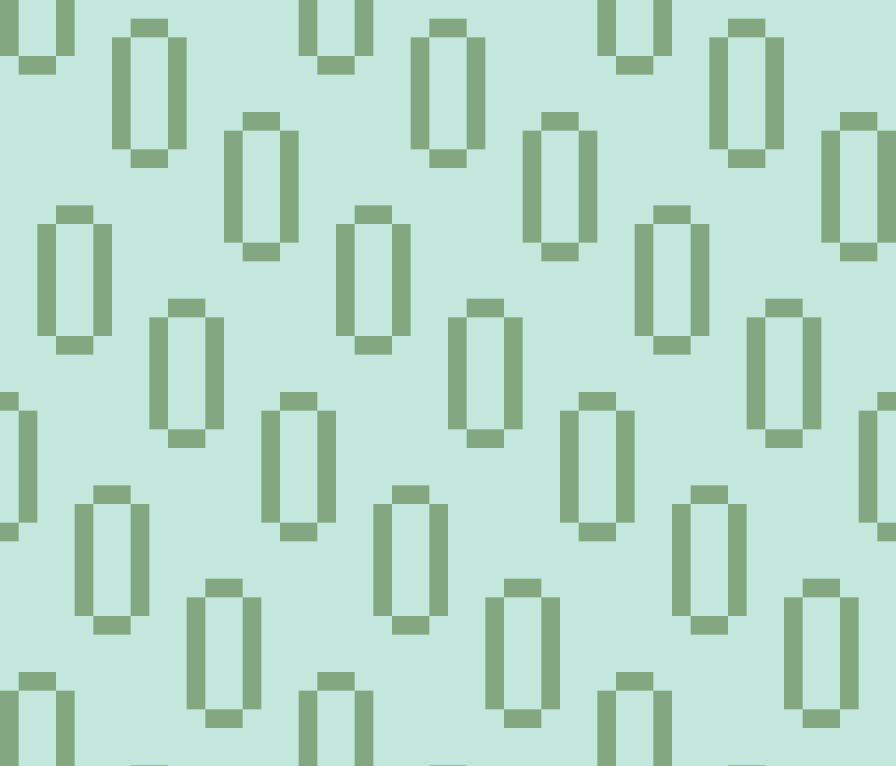
A WebGL 1 fragment shader for this pattern:

```glsl
precision highp float;
// Staggered diagonal rows of blocky, stepped-corner oval rings on a pale mint ground.

uniform vec2 u_resolution;

const vec3 GROUND_COLOR = vec3(0.763, 0.905, 0.863);
const vec3 RING_COLOR = vec3(0.513, 0.656, 0.500);

// Lengths below are in grid blocks
const float BLOCKS_ACROSS = 48.0;            // canvas width
const float RING_PITCH = 16.0;               // spacing of rings within a row
const vec2 ROW_STEP = vec2(6.0, 5.0);        // shift from one row to the next, downward
const vec2 FIRST_CENTER = vec2(8.0, 5.0);    // ring centre of row 0, from the top left
const vec2 RING_HALF = vec2(2.0, 4.0);       // outer half size of a ring
const float STROKE = 1.0;                    // line width

// Antialiased coverage of a box with the given centre and half size
float boxCoverage(vec2 p, vec2 center, vec2 halfSize, float pixel) {
  vec2 c = clamp((halfSize - abs(p - center)) / pixel + 0.5, 0.0, 1.0);
  return c.x * c.y;
}

// Two side bars and two caps, leaving the outer corners empty
float ringCoverage(vec2 p, float pixel) {
  vec2 q = abs(p);
  vec2 inner = RING_HALF - STROKE;
  float halfStroke = 0.5 * STROKE;
  float side = boxCoverage(q, vec2(inner.x + halfStroke, 0.0), vec2(halfStroke, inner.y), pixel);
  float cap = boxCoverage(q, vec2(0.0, inner.y + halfStroke), vec2(inner.x, halfStroke), pixel);
  return side + cap;
}

void main() {
  // Block coordinates, measured down from the top left
  float pixel = BLOCKS_ACROSS / u_resolution.x;
  vec2 p = vec2(gl_FragCoord.x, u_resolution.y - gl_FragCoord.y) * pixel - FIRST_CENTER;

  // Rings overlap vertically between rows, so test the nearest row and its neighbours
  float nearestRow = floor(p.y / ROW_STEP.y + 0.5);
  float ink = 0.0;
  for (int i = -1; i <= 1; i++) {
    vec2 local = p - ROW_STEP * (nearestRow + float(i));
    local.x = mod(local.x + 0.5 * RING_PITCH, RING_PITCH) - 0.5 * RING_PITCH;
    ink += ringCoverage(local, pixel);
  }

  gl_FragColor = vec4(mix(GROUND_COLOR, RING_COLOR, min(ink, 1.0)), 1.0);
}
```
